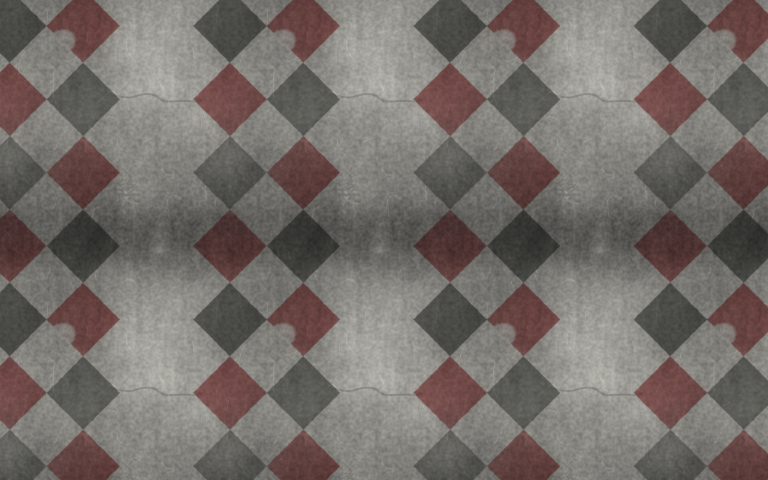
This pattern is drawn by a Shadertoy shader. Its source:

```glsl
// Worn plaster wall with paired columns of red and charcoal harlequin diamonds.

const float CELL = 0.1529;              // diamond width, in canvas heights
const vec2 ORIGIN = vec2(0.479, 0.054); // centre of the first diamond, from top left
const vec2 TILE = vec2(3.0, 4.0);       // cells in one repeat
const vec3 PLASTER = vec3(1.0, 0.992, 0.955);
const vec3 RED_PAINT = vec3(0.79, 0.51, 0.515);
const vec3 CHARCOAL_PAINT = vec3(0.56, 0.565, 0.555);

vec2 hashGradient(vec2 p) {
    vec3 h = fract(vec3(p.xyx) * vec3(0.1031, 0.1030, 0.0973));
    h += dot(h, h.yzx + 33.33);
    float angle = 6.2832 * fract((h.x + h.y) * h.z);
    return vec2(cos(angle), sin(angle));
}

// Gradient noise on a lattice that wraps after period cells
float gradientNoise(vec2 p, vec2 period) {
    vec2 i = floor(p), f = fract(p);
    vec2 u = f * f * f * (f * (f * 6.0 - 15.0) + 10.0);
    vec2 lo = mod(i, period) + 7.0, hi = mod(i + 1.0, period) + 7.0;
    float a = dot(hashGradient(lo), f);
    float b = dot(hashGradient(vec2(hi.x, lo.y)), f - vec2(1.0, 0.0));
    float c = dot(hashGradient(vec2(lo.x, hi.y)), f - vec2(0.0, 1.0));
    float d = dot(hashGradient(hi), f - 1.0);
    return mix(mix(a, b, u.x), mix(c, d, u.x), u.y);
}

// Noise whose scale divides the repeat exactly
float tiledNoise(vec2 q, vec2 scale) {
    return gradientNoise(q * scale, TILE * scale);
}

float fbm(vec2 q, float scale) {
    float sum = 0.0, amplitude = 1.0;
    for (int i = 0; i < 5; i++) {
        sum += amplitude * tiledNoise(q, vec2(scale));
        scale *= 2.0;
        amplitude *= 0.58;
    }
    return sum;
}

// Shortest offset to a point in the repeating tile
vec2 wrappedOffset(vec2 q, vec2 centre) {
    return mod(q - centre + 0.5 * TILE, TILE) - 0.5 * TILE;
}

float glow(vec2 q, vec2 centre, vec2 radius) {
    vec2 d = wrappedOffset(q, centre) / radius;
    return exp(-dot(d, d));
}

// Broad light and soot stains
float wallLight(vec2 q) {
    float light = 0.485;
    light += 0.16 * glow(q, vec2(2.45, 0.9), vec2(0.75, 1.5));
    light += 0.07 * glow(q, vec2(0.5, 1.6), vec2(0.7, 0.6));
    light -= 0.17 * glow(q, vec2(2.45, 3.4), vec2(0.9, 0.5));
    light -= 0.11 * glow(q, vec2(0.9, 3.35), vec2(1.3, 0.55));
    light -= 0.05 * glow(q, vec2(1.5, 2.4), vec2(0.6, 0.5));
    return light;
}

// Clouding, vertical streaks, fine grain and pale scratches
float wallWear(vec2 q, float clouds) {
    float streaks = tiledNoise(q, vec2(9.0, 2.0));
    float grain = tiledNoise(q, vec2(13.0)) + 1.2 * tiledNoise(q, vec2(23.0));
    float ridge = abs(tiledNoise(q + 0.13 * clouds, vec2(3.0, 2.0)));
    float scratch = 1.0 - smoothstep(0.0, 0.035, ridge);
    scratch *= smoothstep(-0.05, 0.35, tiledNoise(q, vec2(4.0)));
    return 0.085 * clouds + 0.045 * streaks + 0.055 * grain + 0.06 * scratch;
}

// A hairline crack, a chipped rosette and a small pale knock
float wallDamage(vec2 q) {
    vec2 d = wrappedOffset(q, vec2(2.5, 1.47));
    float wander = 0.13 * tiledNoise(q, vec2(3.0));
    float crack = 1.0 - smoothstep(0.006, 0.03, abs(d.y + wander));
    float chips = abs(tiledNoise(q, vec2(15.0)));
    float rosette = glow(q, vec2(2.1, 2.73), vec2(0.13, 0.18));
    float knock = glow(q, vec2(2.54, 3.55), vec2(0.06));
    float halo = glow(q, vec2(2.54, 3.55), vec2(0.2));
    return -0.1 * crack * smoothstep(0.85, 0.3, abs(d.x))
        + rosette * (0.3 * chips - 0.03) + 0.1 * knock + 0.05 * halo;
}

// Paint left on a diamond after fading and flaking
float paintCover(vec2 q, float clouds, float pixel) {
    vec2 f = fract(q) - 0.5;
    float edge = (abs(f.x) + abs(f.y) - 0.5) * 0.7071;
    edge += 0.008 * tiledNoise(q, vec2(12.0));
    float cover = 1.0 - smoothstep(-pixel, pixel, edge);
    cover *= step(mod(floor(q.x), TILE.x), 1.5);
    float fade = 0.5 * glow(q, vec2(0.5, 2.5), vec2(0.55))
        + 0.2 * glow(q, vec2(1.5, 1.5), vec2(0.55));
    float flake = glow(q, vec2(1.2, 0.72), vec2(0.25, 0.2)) + 0.35 * clouds;
    cover *= 1.0 - 0.85 * smoothstep(0.4, 0.7, flake);
    return cover * (1.0 - fade) * (0.98 - 0.12 * clouds);
}

void mainImage(out vec4 fragColor, in vec2 fragCoord) {
    vec2 p = vec2(fragCoord.x, iResolution.y - fragCoord.y) / iResolution.y;
    vec2 q = (p - ORIGIN) / CELL + 0.5;
    float pixel = 1.0 / (CELL * iResolution.y);

    float clouds = fbm(q, 1.0);
    float value = wallLight(q) + wallWear(q, clouds) + wallDamage(q);

    // Red and charcoal alternate along rows and columns
    vec2 id = mod(floor(q), TILE);
    vec3 paint = mix(CHARCOAL_PAINT, RED_PAINT, mod(id.x + id.y, 2.0));
    vec3 tint = mix(vec3(1.0), paint, clamp(paintCover(q, clouds, pixel), 0.0, 1.0));
    fragColor = vec4(clamp(value * PLASTER * tint, 0.0, 1.0), 1.0);
}
```
